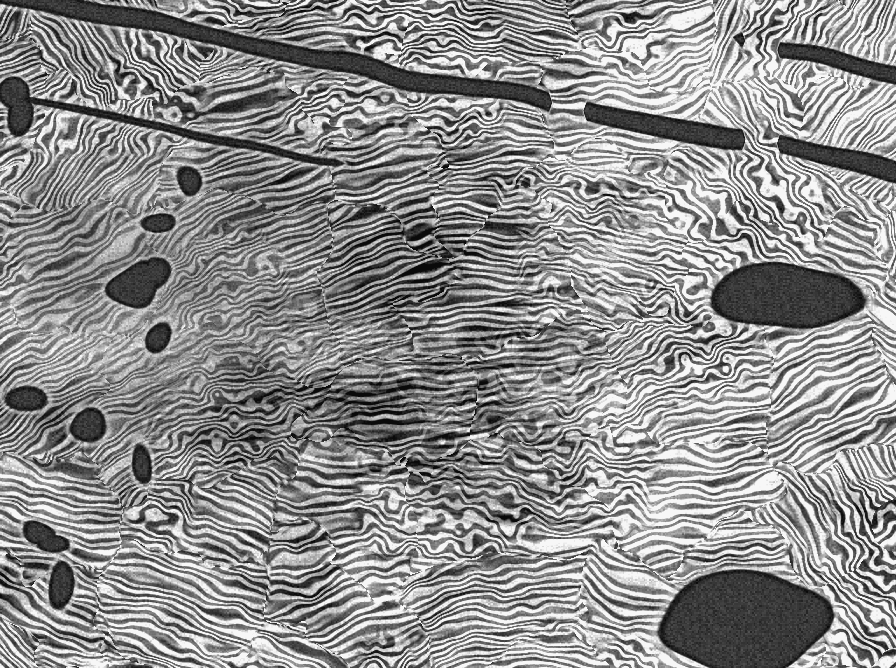
Write a WebGL 2 fragment shader that draws this texture.

```glsl
#version 300 es
precision highp float;

#define COLONY_GRID vec2(4.6, 5.8)
#define LAMELLA_FREQ 84.0
#define LAMELLA_CONTRAST 0.40
#define BASE_TONE 0.62
#define TONE_VARIATION 0.55
#define ISLAND_TONE 0.225
#define SMALL_ISLANDS 13
#define RIM_WIDTH 0.003
#define GRAIN_FREQ 382.0
#define GRAIN_AMOUNT 0.19

uniform vec2 u_resolution;
out vec4 fragColor;

float hash(vec2 p) {
    return fract(sin(dot(p, vec2(127.1, 311.7))) * 43758.545);
}

vec2 hash2(vec2 p) {
    return vec2(hash(p), hash(p + 37.3));
}

float noise(vec2 p) {
    vec2 i = floor(p), f = fract(p);
    f = f * f * (3.0 - 2.0 * f);
    return mix(mix(hash(i), hash(i + vec2(1, 0)), f.x),
               mix(hash(i + vec2(0, 1)), hash(i + vec2(1, 1)), f.x), f.y);
}

float fbm(vec2 p) {
    return 0.55 * noise(p) + 0.3 * noise(p * 2.1 + 7.0) + 0.15 * noise(p * 4.3 + 19.0);
}

float falloff(vec2 p, vec2 centre, vec2 radius) {
    vec2 q = (p - centre) / radius;
    return exp(-dot(q, q));
}

// Nearest colony: centre in xy, distance to its border in z
vec3 colony(vec2 p) {
    vec2 warp = vec2(fbm(p * 9.0), fbm(p * 9.0 + 31.0)) - 0.5;
    vec2 q = (p + 0.17 * warp) * COLONY_GRID;
    vec2 cell = floor(q), centre = vec2(0.0);
    float nearest = 9.0, second = 9.0;
    for (int y = -1; y <= 1; y++)
    for (int x = -1; x <= 1; x++) {
        vec2 id = cell + vec2(x, y);
        vec2 site = id + 0.1 + 0.8 * hash2(id);
        float d = length(q - site);
        if (d < nearest) {
            second = nearest;
            nearest = d;
            centre = site / COLONY_GRID;
        } else {
            second = min(second, d);
        }
    }
    return vec3(centre, second - nearest);
}

// Bent, fanning plates with forks; short tangled ones where broken
float lamellae(vec2 p, float core) {
    vec3 home = colony(p);
    vec2 pick = hash2(home.xy * 91.0);
    float side = smoothstep(0.2, 0.6, abs(home.x - 0.7));
    float angle = (pick.x - 0.5) * mix(0.6, 2.5, side) + 0.35 * side * (0.67 - home.x);
    float c = cos(angle), s = sin(angle);
    vec2 r = mat2(c, -s, s, c) * (p - home.xy);
    float loose = 1.0 - 0.7 * core;
    r.y += (pick.y - 0.5) * 2.0 * loose * r.x * r.x;
    r.y += loose * (0.022 * (noise(p * 13.0) - 0.5) + 0.010 * (noise(p * 45.0) - 0.5));
    r.y /= 1.0 + 1.6 * (pick.y - 0.5) * r.x;

    float across = r.y * LAMELLA_FREQ * (0.8 + 0.45 * pick.y);
    float fork = 1.7 * noise(vec2(r.x * 15.0, across * 0.7) + 50.0);
    float plate = 2.0 * smoothstep(-0.65, 0.65, sin(6.2832 * (across + fork))) - 1.0;
    float streak = noise(vec2(r.x * 24.0, across * 1.9) + 80.0) - 0.5;

    float tangle = across * 0.9 + 2.6 * noise(p * 34.0) + 0.9 * noise(p * 80.0);
    float crumb = 1.7 * smoothstep(-0.6, 0.6, sin(6.2832 * tangle)) - 0.85;
    float broken = smoothstep(0.52, 0.68, noise(p * 8.5 + 3.0)) * (1.0 - 0.75 * core);
    broken = max(broken, 0.9 * (1.0 - smoothstep(0.0, 0.1, home.z)));
    return mix(0.74 * plate, crumb, broken) + 0.95 * streak;
}

// Broad shading: dark core, muted left side, bright top and right
float matrixTone(vec2 p) {
    float core = falloff(p, vec2(0.66, 0.49), vec2(0.27, 0.24));
    float muted = falloff(p, vec2(0.22, 0.55), vec2(0.27, 0.25));
    float tone = BASE_TONE + TONE_VARIATION * (fbm(p * vec2(5.0, 8.0) + 11.0) - 0.5);
    tone += 0.08 * smoothstep(0.75, 1.05, p.x) - 0.20 * core - 0.07 * muted;
    float contrast = LAMELLA_CONTRAST * (1.0 - 0.55 * muted);
    return tone + contrast * lamellae(p, core);
}

float ellipse(vec2 p, vec2 radius) {
    return (length(p / radius) - 1.0) * min(radius.x, radius.y);
}

// Signed distance to the smooth islands and sloping bands
float islands(vec2 p) {
    vec2 q = p + 0.03 * (vec2(noise(p * 13.0 + 5.0), noise(p * 13.0 + 60.0)) - 0.5);
    float d = 1.0;
    for (int i = 0; i < SMALL_ISLANDS; i++) {
        vec2 h = hash2(vec2(float(i) + 1.0, 4.7));
        vec2 centre = vec2(0.29 * h.x, 0.06 + 0.84 * (float(i) + h.y) / float(SMALL_ISLANDS));
        d = min(d, ellipse(q - centre, 0.015 + 0.018 * hash2(h * 57.0)));
    }
    for (int i = 0; i < 2; i++) {
        float k = float(i);
        vec2 centre = vec2(1.18 - 0.07 * k, 0.555 - 0.485 * k);
        d = min(d, ellipse(q - centre, vec2(0.105, 0.05) + 0.025 * k));
    }
    for (int i = 0; i < 3; i++) {
        float k = float(i), upper = min(k, 1.0);
        float middle = 0.86 + 0.15 * k - 0.2 * p.x + 0.012 * (noise(vec2(p.x * 5.0, k)) - 0.5);
        float halfWidth = (0.007 + 0.010 * upper) * (0.7 + 0.6 * noise(vec2(p.x * 6.0, k * 9.0)));
        float gap = smoothstep(0.8, 1.0, cos(21.7 * (p.x - 0.85))) * smoothstep(0.65, 0.75, p.x);
        float ends = (1.0 - upper) * smoothstep(0.5, 0.6, p.x);
        ends += max(k - 1.0, 0.0) * (1.0 - smoothstep(1.02, 1.12, p.x));
        halfWidth -= 0.05 * gap + 0.1 * ends;
        d = min(d, abs(mix(p.y, q.y, 0.4) - middle) - halfWidth);
    }
    return d;
}

void main() {
    vec2 p = gl_FragCoord.xy / u_resolution.y;
    float pixel = 1.0 / u_resolution.y;
    float tone = matrixTone(p);

    // Islands with a bright outer rim and a dark inner line
    float d = islands(p);
    float rim = exp(-pow((d - RIM_WIDTH) / RIM_WIDTH, 2.0));
    float line = exp(-pow((d + RIM_WIDTH) / RIM_WIDTH, 2.0));
    tone = mix(tone, 0.82, 0.65 * rim);
    tone = mix(tone, ISLAND_TONE - 0.12 * line, 1.0 - smoothstep(-pixel, pixel, d));

    // Fine sensor grain
    float grain = hash(floor(p * GRAIN_FREQ)) + hash(floor(p * GRAIN_FREQ) + 71.0) - 1.0;
    tone += GRAIN_AMOUNT * grain * (0.4 + 0.5 * tone);
    fragColor = vec4(vec3(clamp(tone, 0.04, 0.97)), 1.0);
}
```
